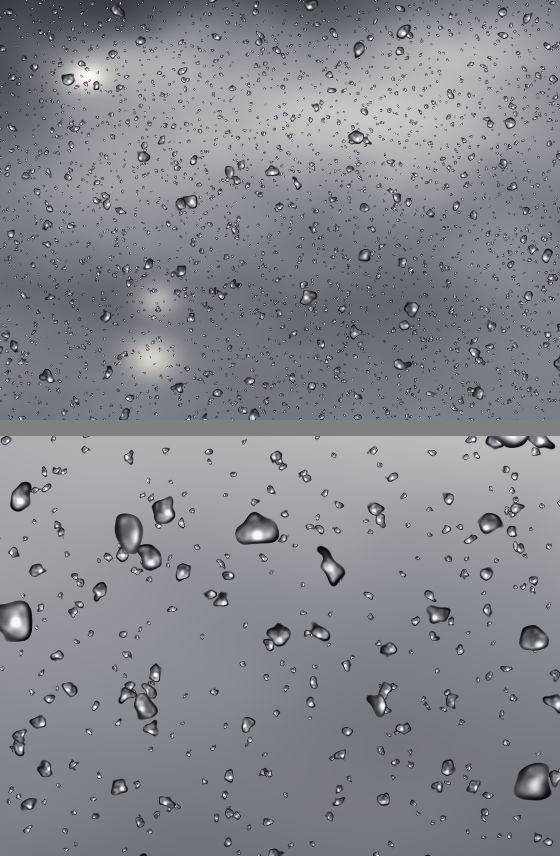
Top, the full canvas; bottom, a detail of the centre.
A WebGL 1 fragment shader for this texture:

```glsl
precision highp float;
// Rain drops on a window in front of a blurred, stormy sky.
// The sky is a sum of soft warped blobs; the drops come from four turned,
// jittered grids of shrinking cells, each drop shaded like a small lens.

uniform vec2 u_resolution;

vec2 hash2(vec2 p) {
  vec3 q = fract(p.xyx * vec3(0.1031, 0.1030, 0.0973));
  q += dot(q, q.yzx + 33.33);
  return fract((q.xx + q.yz) * q.zy);
}

float noise(vec2 p) {
  vec2 i = floor(p), f = fract(p);
  f *= f * (3.0 - 2.0 * f);
  return mix(mix(hash2(i).x, hash2(i + vec2(1, 0)).x, f.x),
             mix(hash2(i + vec2(0, 1)).x, hash2(i + vec2(1, 1)).x, f.x), f.y);
}

float cloudNoise(vec2 p) {
  return 0.55 * noise(p) + 0.3 * noise(p * 2.1 + 5.0) + 0.15 * noise(p * 4.3 + 9.0);
}

float blob(vec2 p, vec2 center, vec2 radii) {
  vec2 d = (p - center) / radii;
  return exp(-dot(d, d));
}

vec3 sky(vec2 p) {
  vec2 w = p + 0.13 * (vec2(cloudNoise(p * 4.0), cloudNoise(p * 4.0 + 20.0)) - 0.5);
  float v = 0.48 + 0.12 * (cloudNoise(p * vec2(3.0, 5.0) + 3.0) - 0.5);
  // Bright cloud banks
  v += 0.25 * blob(w, vec2(0.74, 0.70), vec2(0.42, 0.17));
  v += 0.19 * blob(w, vec2(1.15, 0.87), vec2(0.22, 0.10));
  v += 0.11 * blob(w, vec2(1.12, 0.66), vec2(0.28, 0.11));
  v += 0.15 * blob(w, vec2(0.37, 0.85), vec2(0.18, 0.08));
  v += 0.09 * blob(w, vec2(0.25, 0.55), vec2(0.25, 0.16));
  v += 0.09 * blob(w, vec2(1.20, 0.40), vec2(0.18, 0.09));
  // Dark cloud banks
  v -= 0.26 * blob(w, vec2(0.10, 1.03), vec2(0.50, 0.14));
  v -= 0.13 * blob(w, vec2(0.75, 1.03), vec2(0.35, 0.09));
  v -= 0.15 * blob(w, vec2(0.00, 0.75), vec2(0.13, 0.20));
  v -= 0.08 * blob(w, vec2(0.20, 0.31), vec2(0.25, 0.08));
  v -= 0.06 * blob(w, vec2(0.80, 0.25), vec2(0.30, 0.13));
  // Gaps where the sun comes through
  float sun = 0.32 * blob(p, vec2(0.205, 0.815), vec2(0.045, 0.03))
            + 0.14 * blob(w, vec2(0.20, 0.81), vec2(0.11, 0.07))
            + 0.27 * blob(p, vec2(0.373, 0.285), vec2(0.05, 0.04))
            + 0.36 * blob(p, vec2(0.361, 0.148), vec2(0.06, 0.05));
  v += sun;
  vec3 coolTint = vec3(0.0, 0.006, 0.036) * (1.0 - smoothstep(0.5, 0.8, v));
  return v + coolTint + sun * vec3(0.03, 0.01, -0.05);
}

// Lens brightness: dark rim, graded body, streaks and one glint
float lensTone(vec2 u, float n, vec2 lightDir, vec2 seed, float skyTone) {
  float facing = dot(u, lightDir);
  float tone = mix(0.30, 0.66, smoothstep(-0.7, 0.6, facing));
  tone = mix(tone, skyTone, 0.3) + 0.35 * (noise(u * 2.6 + seed) - 0.5);
  tone += 0.42 * (1.0 - smoothstep(0.05, 0.5, length(u - 0.38 * lightDir)));
  float rim = smoothstep(0.58, 0.92, n) * (0.5 + 0.5 * abs(facing));
  return clamp(mix(tone, 0.07, rim), 0.05, 0.97);
}

void main() {
  vec2 p = gl_FragCoord.xy / u_resolution.y;
  p.x += 0.5 * (4.0 / 3.0 - u_resolution.x / u_resolution.y);
  vec3 color = sky(p);
  float skyTone = color.g;
  float wobble = mix(1.35, 0.55, p.y);

  float cell = 0.0195;
  for (int layer = 0; layer < 4; layer++) {
    float turn = 0.4 + 0.9 * float(layer);
    mat2 spin = mat2(cos(turn), sin(turn), -sin(turn), cos(turn));
    vec2 grid = spin * p / cell + 40.0;
    for (int j = -1; j <= 1; j++) {
      for (int i = -1; i <= 1; i++) {
        vec2 id = floor(grid) + vec2(i, j);
        vec2 seed = id + 117.0 * float(layer);
        vec2 place = hash2(seed), kind = hash2(seed + 51.3);
        vec2 offset = (grid - id - place) * spin;
        if (kind.x > 0.56 || length(offset) > 0.42) continue;

        // Irregular outline: stretch along a random axis, then bend by noise
        float radius = mix(0.08, 0.17, kind.y * kind.y);
        vec2 axis = normalize(hash2(seed + 9.7) - 0.499);
        vec2 u = offset / radius;
        float stretch = 1.0 + 0.5 * place.x * place.x;
        vec2 s = vec2(dot(u, axis) / stretch, dot(u, vec2(-axis.y, axis.x)) * sqrt(stretch));
        vec2 bend = vec2(noise(u * 0.9 + seed * 3.7), noise(u * 0.9 + seed * 3.7 + 71.0));
        float n = length(s + wobble * (bend - 0.5));

        float soft = 0.8 / (radius * cell * u_resolution.y);
        float mask = 1.0 - smoothstep(1.0 - soft, 1.0 + soft, n);
        vec2 lightDir = normalize(vec2(0.0, -0.8) + 0.8 * axis);
        float tone = lensTone(u, n, lightDir, seed, skyTone);
        color = mix(color, tone + vec3(-0.005, 0.0, 0.018), mask);
      }
    }
    cell *= 1.72;
  }
  gl_FragColor = vec4(clamp(color, 0.0, 1.0), 1.0);
}
```
